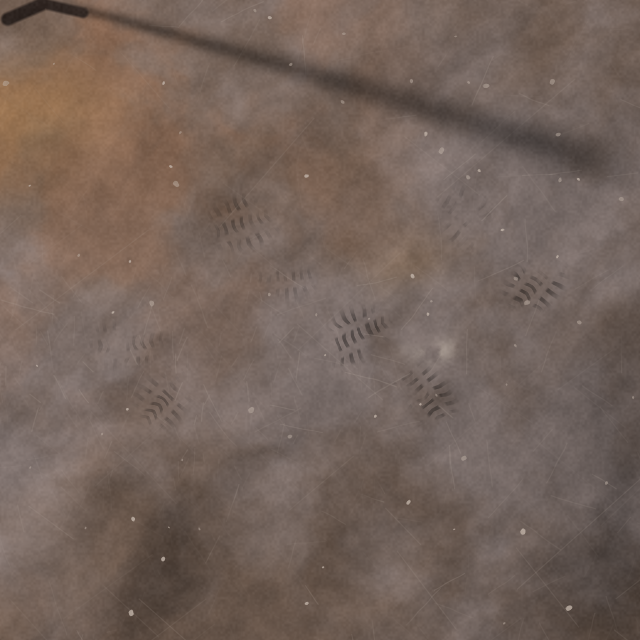
Write a Shadertoy shader that draws this texture.

```glsl
#define DUST vec3(0.485, 0.435, 0.420)
#define EARTH vec3(0.435, 0.360, 0.312)
#define RUST vec3(0.510, 0.375, 0.290)
#define OCHRE vec3(0.560, 0.420, 0.270)
#define CHALK vec3(0.680, 0.630, 0.590)
#define SOOT vec3(0.170, 0.135, 0.120)
#define PRINT_COUNT 8
#define PRINT_DEPTH 0.34
#define HAIR_GAIN 0.30
#define GRAIN_GAIN 0.035

float hash(vec2 p) {
    vec3 q = fract(p.xyx * 0.1031);
    q += dot(q, q.yzx + 33.33);
    return fract((q.x + q.y) * q.z);
}

vec2 hash2(vec2 p) { return vec2(hash(p), hash(p + 57.3)); }

mat2 turn(float a) { return mat2(cos(a), -sin(a), sin(a), cos(a)); }

float noise(vec2 p) {
    vec2 i = floor(p), f = fract(p);
    f = f * f * (3.0 - 2.0 * f);
    return mix(mix(hash(i), hash(i + vec2(1, 0)), f.x),
               mix(hash(i + vec2(0, 1)), hash(i + vec2(1, 1)), f.x), f.y);
}

float fbm(vec2 p) {
    float sum = 0.0, amp = 0.5;
    for (int i = 0; i < 5; i++) {
        sum += amp * noise(p);
        p = turn(0.6) * p * 2.03 + 17.1;
        amp *= 0.5;
    }
    return sum / 0.97;
}

float segment(vec2 p, vec2 a, vec2 b) {
    vec2 d = b - a;
    return length(p - a - d * clamp(dot(p - a, d) / dot(d, d), 0.0, 1.0));
}

// Soft blob centred at c with radii r
float blob(vec2 p, vec2 c, vec2 r) {
    vec2 q = (p - c) / r;
    return exp(-dot(q, q));
}

// One randomly tilted thin line per cell
float scratches(vec2 p, float cells, float angle, float spread, float width) {
    vec2 g = p * cells, id = floor(g);
    float sum = 0.0;
    for (int y = -1; y <= 1; y++)
    for (int x = -1; x <= 1; x++) {
        vec2 c = id + vec2(x, y), h = hash2(c + cells);
        float a = angle + spread * (hash(c + 9.7) - 0.5);
        vec2 dir = vec2(cos(a), sin(a)) * mix(0.2, 0.75, h.y);
        float d = segment(g, c + h - dir, c + h + dir) / cells;
        float fade = hash(c + 31.0);
        sum += fade * fade * (1.0 - smoothstep(0.0, width, d));
    }
    return min(sum, 1.3);
}

// Worn shoe prints: curved ribs inside ragged ovals
float treads(vec2 p) {
    float sum = 0.0;
    for (int i = 0; i < PRINT_COUNT; i++) {
        float k = float(i);
        vec2 c = vec2(mix(0.20, 0.95, fract(k * 0.618)), mix(0.36, 0.72, fract(k * 0.755 + 0.3)));
        vec2 q = turn(hash(vec2(k, 4.0)) * 2.4 - 1.2) * (p - c);
        float oval = 1.0 - smoothstep(0.5, 1.1, length(q / vec2(0.066, 0.048)));
        float fan = q.x / (1.0 + 7.0 * abs(q.y)) + 0.006 * noise(q * 60.0 + k);
        float ribs = smoothstep(-0.1, 0.7, sin(fan * 480.0));
        float gap = smoothstep(0.003, 0.008, abs(abs(q.y) - 0.016));
        float wear = smoothstep(0.35, 0.65, fbm(p * 22.0 + k));
        sum += oval * ribs * gap * wear * mix(0.4, 1.0, hash(vec2(k, 8.0)));
    }
    return min(sum, 1.0);
}

// Sparse pale crumbs
float crumbs(vec2 p, float cells, float chance) {
    vec2 g = p * cells, id = floor(g), h = hash2(id + 3.0);
    float radius = mix(0.0015, 0.0055, pow(hash(id + 12.0), 2.0));
    vec2 q = (g - id - mix(vec2(0.2), vec2(0.8), h)) / cells;
    q = turn(h.x * 6.0) * q * vec2(1.0, 1.35);
    float d = length(q) + 0.0015 * (noise(p * 300.0) - 0.5);
    return step(hash(id + 71.0), chance) * (1.0 - smoothstep(radius - 0.001, radius + 0.0015, d));
}

void mainImage(out vec4 fragColor, in vec2 fragCoord) {
    vec2 p = fragCoord / iResolution.y;
    vec2 warp = vec2(fbm(p * 5.0), fbm(p * 5.0 + 40.0)) - 0.5;
    vec2 w = p + 0.13 * warp;
    float broad = fbm(w * 4.0 + 5.0), mottle = fbm(w * 13.0 + 21.0);
    float smear = fbm(turn(0.7) * w * vec2(4.0, 17.0));

    // Dusty grey over brown stone, with rust and ochre stains
    float dusty = 0.45 + 0.55 * blob(w, vec2(0.30, 0.42), vec2(0.38, 0.16))
        + 0.35 * blob(w, vec2(0.90, 0.50), vec2(0.28, 0.40))
        - 0.35 * (1.0 - smoothstep(0.05, 0.30, w.y)) + 1.5 * (broad - 0.5) + 1.1 * (mottle - 0.5);
    vec3 col = mix(EARTH, DUST, clamp(dusty, 0.0, 1.0));
    float warm = smoothstep(0.25, 0.9, w.y) * (1.0 - smoothstep(0.15, 0.85, w.x))
        + 0.4 * blob(w, vec2(0.08, 0.17), vec2(0.15));
    col = mix(col, RUST, 0.75 * warm * smoothstep(0.44, 0.68, fbm(w * 6.0 + 63.0)));
    float ochre = blob(w, vec2(0.03, 0.82), vec2(0.12, 0.09)) + 0.5 * blob(w, vec2(0.64, 0.61), vec2(0.07, 0.05));
    col = mix(col, OCHRE, 0.6 * ochre);

    // Uneven light and shaded patches
    float light = 1.09 - 0.15 * p.x - 0.12 * (1.0 - p.y) * (1.0 - p.y);
    light += 0.30 * (smear - 0.5) + 0.22 * (mottle - 0.5) + 0.16 * (fbm(p * 45.0) - 0.5);
    light -= 0.20 * blob(w, vec2(0.25, 0.12), vec2(0.07, 0.13));
    light -= 0.16 * blob(w, vec2(0.95, 0.16), vec2(0.08, 0.16));
    light -= 0.16 * blob(turn(0.7) * (w - vec2(0.73, 0.93)), vec2(0.0), vec2(0.15, 0.025));
    col *= light * (1.0 - PRINT_DEPTH * treads(p + 0.02 * warp));

    // Hairline scuffs, long diagonal grooves and chalk
    vec2 bent = p + 0.025 * warp;
    float thin = max(0.0017, 1.2 / iResolution.y);
    float scuffed = blob(w, vec2(0.25, 0.42), vec2(0.28, 0.15));
    float hairs = scratches(bent, 32.0, 1.6, 1.3, thin) + scratches(bent + 3.0, 21.0, 1.9, 1.6, thin);
    float loose = scratches(bent + 7.0, 17.0, 0.8, 3.1, thin) * smoothstep(0.42, 0.62, broad + 0.1 * p.y);
    float grooves = scratches(p, 5.0, 0.75, 0.25, thin) + scratches(p + 9.0, 6.0, -0.75, 0.35, thin);
    float pale = hairs * (0.10 + 0.75 * scuffed) + 0.7 * loose + 0.5 * grooves;
    col = mix(col, CHALK, min(HAIR_GAIN * pale, 0.6));
    float powder = blob(w, vec2(0.70, 0.455), vec2(0.045, 0.018)) * smoothstep(0.3, 0.7, fbm(p * 40.0));
    col = mix(col, CHALK, 0.8 * powder);

    // Cord shadow that softens along its run, and the dark cord end
    float run = p.x - 0.13;
    float off = p.y - (0.985 - 0.27 * run - 0.03 * run * run);
    float blur = mix(0.009, 0.030, smoothstep(0.1, 0.9, p.x));
    float cord = exp(-off * off / (blur * blur)) * smoothstep(0.08, 0.14, p.x) * (1.0 - smoothstep(0.85, 1.05, p.x));
    col *= 1.0 - 0.36 * cord;
    float tip = min(segment(p, vec2(0.012, 0.970), vec2(0.065, 0.993)) - 0.009,
                    segment(p, vec2(0.065, 0.995), vec2(0.130, 0.980)) - 0.007);
    col = mix(col, SOOT * (0.8 + 0.6 * mottle), 1.0 - smoothstep(-0.002, 0.004, tip));

    // Crumbs and fine grain
    float bits = crumbs(p, 13.0, 0.13) + 0.6 * crumbs(p + 5.0, 27.0, 0.05);
    col = mix(col, CHALK * 1.08, min(bits, 1.0) * 0.85);
    col += GRAIN_GAIN * (noise(p * 260.0) - 0.5);
    fragColor = vec4(clamp(col, 0.0, 1.0), 1.0);
}
```
